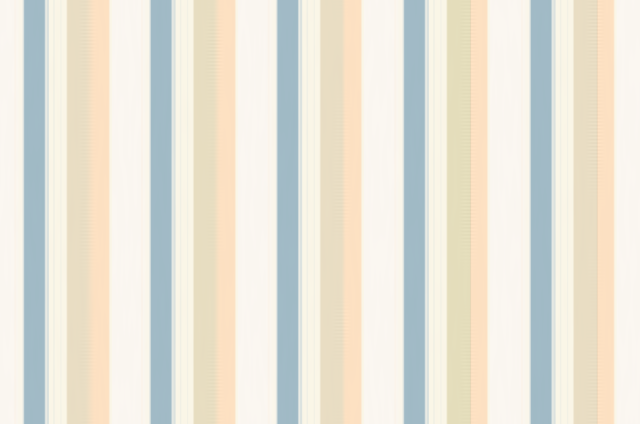
A Shadertoy shader for this pattern:

```glsl
// Soft vertical stripes: blue, sand and peach bands on warm white, with pale threads.
// One repeat is built from smoothed bands in local units; its index varies the tint
// and the sand-peach seam, while hatching and gradient noise add a faint woven wear.

const float REPEATS = 5.0526;   // repeats across the canvas width
const float PHASE = 0.009;      // shift of the first repeat
const float ROWS = 120.0;       // woven rows down the canvas

const vec3 WHITE = vec3(0.982, 0.966, 0.943);
const vec3 CREAM = vec3(0.980, 0.963, 0.905);
const vec3 BLUE  = vec3(0.630, 0.730, 0.775);
const vec3 MIST  = vec3(0.840, 0.873, 0.870);
const vec3 SAND  = vec3(0.912, 0.866, 0.765);
const vec3 SAGE  = vec3(0.895, 0.868, 0.735);
const vec3 PEACH = vec3(0.990, 0.880, 0.760);

vec2 hashGradient(vec2 cell) {
    vec2 q = vec2(dot(cell, vec2(127.1, 311.7)), dot(cell, vec2(269.5, 183.3)));
    return 2.0 * fract(sin(q) * 43758.5) - 1.0;
}

float gradientNoise(vec2 p) {
    vec2 i = floor(p), f = fract(p);
    vec2 u = f * f * f * (f * (f * 6.0 - 15.0) + 10.0);
    vec2 e = vec2(0.0, 1.0);
    float low = mix(dot(hashGradient(i), f),
                    dot(hashGradient(i + e.yx), f - e.yx), u.x);
    float high = mix(dot(hashGradient(i + e), f - e),
                     dot(hashGradient(i + 1.0), f - 1.0), u.x);
    return mix(low, high, u.y);
}

// Coverage of the interval from a to b, with edges of half width soft.
float band(float s, float a, float b, float soft) {
    return smoothstep(a - soft, a + soft, s) - smoothstep(b - soft, b + soft, s);
}

// Fine vertical line centred at c.
float thread(float s, float c, float halfWidth, float pixel) {
    return band(s, c - halfWidth, c + halfWidth, 0.6 * pixel);
}

vec3 stripes(float s, float id, vec2 uv, float pixel) {
    float edge = max(0.007, 0.6 * pixel);
    float late = clamp(id / 3.0, 0.0, 1.0);

    // Ground with a creamier gap and faint fringes
    vec3 col = mix(WHITE, CREAM, band(s, 0.37, 0.55, 0.015));
    col = mix(col, CREAM, 0.6 * band(s, 0.15, 0.20, 0.02));
    col = mix(col, PEACH, 0.12 * thread(s, 0.13, 0.008, pixel));
    col = mix(col, MIST, 0.25 * thread(s, 0.435, 0.006, pixel));
    col = mix(col, MIST, 0.20 * thread(s, 0.490, 0.005, pixel));

    // Blue band with misty borders and a companion thread
    col = mix(col, MIST, 0.75 * band(s, 0.188, 0.374, edge));
    col = mix(col, BLUE, band(s, 0.199, 0.363, edge));
    col = mix(col, MIST, 0.85 * thread(s, 0.386, 0.009, pixel));

    // Sand and peach share a seam that sharpens from repeat to repeat
    float seam = 0.718 + 0.006 * late;
    float soft = max(mix(0.045, 0.008, late), 0.6 * pixel);
    float peachEnd = 0.872 - 0.015 * late;
    vec3 sand = mix(SAND, SAGE, mod(id, 2.0) * late);
    float toPeach = smoothstep(seam - soft, seam + soft, s);
    vec3 pair = mix(sand, PEACH, toPeach);

    // Woven rows fade in around the seam
    float rowPixel = ROWS / iResolution.y;
    float visible = 1.0 - smoothstep(0.35, 0.8, rowPixel);
    float hatch = cos(6.28318 * uv.y * ROWS) * visible;
    float patchy = smoothstep(-0.3, 0.4, gradientNoise(vec2(id * 7.3, uv.y * 5.0)));
    pair += 0.014 * hatch * patchy * band(s, seam - 0.07, seam + 0.04, 0.03);
    pair -= 0.030 * step(2.5, id) * thread(s, seam, 0.005, pixel);

    col = mix(col, CREAM, band(s, 0.525, peachEnd + 0.020, edge));
    return mix(col, pair, band(s, 0.537, peachEnd, edge * 1.4));
}

void mainImage(out vec4 fragColor, in vec2 fragCoord) {
    vec2 uv = fragCoord / iResolution.xy;
    float across = uv.x * REPEATS + PHASE;
    float pixel = REPEATS / iResolution.x;
    vec3 col = stripes(fract(across), floor(across), uv, pixel);

    // Faint lengthwise wear
    col += 0.006 * gradientNoise(vec2(uv.x * 130.0, uv.y * 9.0));
    fragColor = vec4(clamp(col, 0.0, 1.0), 1.0);
}
```
